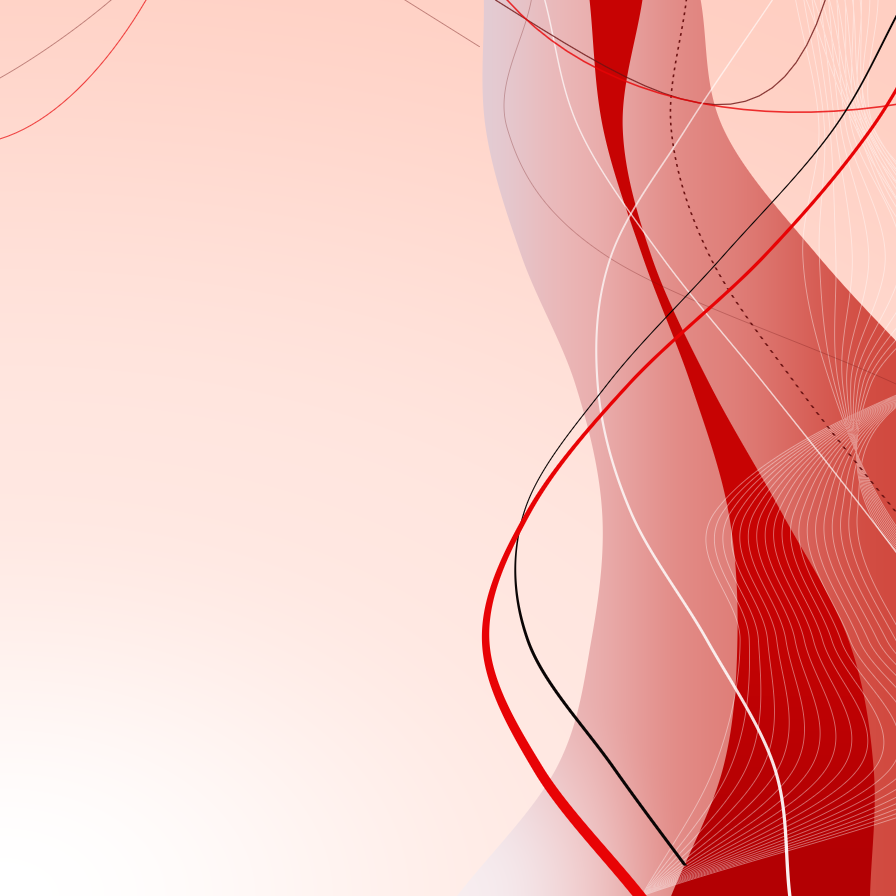
This background is drawn by a three.js fragment shader. Its source:

```glsl
// Pale blush background with flowing red ribbons, fine curved strokes and white line meshes.
varying vec2 vUv;

const vec3 WHITE = vec3(1.0);
const vec3 BLACK = vec3(0.04, 0.02, 0.02);
const vec3 SCARLET = vec3(0.91, 0.01, 0.02);
const vec3 MAROON = vec3(0.42, 0.07, 0.07);

// Cubic interpolation weights for four knot offsets
vec4 knotWeights(vec4 offset) {
  vec4 x = min(abs(offset), 2.0);
  vec4 near = (1.5 * x - 2.5) * x * x + 1.0;
  vec4 far = ((-0.5 * x + 2.5) * x - 4.0) * x + 2.0;
  return mix(far, near, step(x, vec4(1.0)));
}

// Smooth x position through eight knots, evenly spaced from bottom to top
float spline(float y, vec4 low, vec4 high) {
  float t = y * 7.0;
  vec4 ends = vec4(2.0 * low.x - low.y, 2.0 * high.w - high.z, 0.0, 0.0);
  return dot(knotWeights(t - vec4(0.0, 1.0, 2.0, 3.0)), low)
       + dot(knotWeights(t - vec4(4.0, 5.0, 6.0, 7.0)), high)
       + dot(knotWeights(vec4(t + 1.0, t - 8.0, 2.0, 2.0)), ends);
}

// Signed distance to a spline, positive on its right
float splineDist(vec2 p, vec4 low, vec4 high) {
  float x = spline(p.y, low, high);
  float slope = (spline(p.y + 0.004, low, high) - x) / 0.004;
  return (p.x - x) / sqrt(1.0 + slope * slope);
}

float segmentDist(vec2 p, vec2 a, vec2 b) {
  vec2 ab = b - a;
  return length(p - a - ab * clamp(dot(p - a, ab) / dot(ab, ab), 0.0, 1.0));
}

float bezierDist(vec2 p, vec2 a, vec2 b, vec2 c, vec2 d) {
  float dist = 10.0;
  vec2 last = a;
  for (int i = 1; i <= 20; i++) {
    float t = float(i) / 20.0;
    float s = 1.0 - t;
    vec2 next = s * s * s * a + 3.0 * s * t * (s * b + t * c) + t * t * t * d;
    dist = min(dist, segmentDist(p, last, next));
    last = next;
  }
  return dist;
}

float fill(float dist, float px) {
  return clamp(0.5 + dist / px, 0.0, 1.0);
}

float stroke(float dist, float halfWidth, float px) {
  return fill(halfWidth - abs(dist), px);
}

// Fan of lines blended between two boundary splines
float mesh(vec2 p, vec4 lowA, vec4 highA, vec4 lowB, vec4 highB, float count, float px) {
  float a = spline(p.y, lowA, highA);
  float b = spline(p.y, lowB, highB);
  float slopeA = (spline(p.y + 0.004, lowA, highA) - a) / 0.004;
  float slopeB = (spline(p.y + 0.004, lowB, highB) - b) / 0.004;
  float cover = 0.0;
  for (int i = 0; i < 20; i++) {
    float t = float(i) / (count - 1.0);
    if (t > 1.001) break;
    float slope = mix(slopeA, slopeB, t);
    float dist = (p.x - mix(a, b, t)) / sqrt(1.0 + slope * slope);
    cover = max(cover, stroke(dist, 0.0005, px));
  }
  return cover;
}

// Blush glow, white in the lower left corner
vec3 background(vec2 p) {
  float d = length(p * vec2(0.65, 1.0));
  vec3 color = mix(WHITE, vec3(1.0, 0.905, 0.88), smoothstep(0.0, 0.5, d));
  return mix(color, vec3(1.0, 0.81, 0.76), smoothstep(0.45, 1.2, d));
}

// Wide band, lilac on the left and deep coral on the right
vec3 bandColor(vec2 p) {
  vec3 color = mix(vec3(0.89, 0.80, 0.83), vec3(0.92, 0.71, 0.71), smoothstep(0.53, 0.65, p.x));
  color = mix(color, vec3(0.88, 0.52, 0.50), smoothstep(0.62, 0.80, p.x));
  color = mix(color, vec3(0.82, 0.29, 0.25), smoothstep(0.77, 1.0, p.x));
  return mix(color, vec3(0.97, 0.93, 0.94), smoothstep(0.28, 0.0, length(p - vec2(0.5, 0.0))));
}

void main() {
  vec2 p = vUv;
  float px = max(fwidth(p.y), 0.0001);
  vec3 color = background(p);

  // Wide translucent band
  float bandLeft = splineDist(p, vec4(0.510, 0.621, 0.660, 0.672), vec4(0.642, 0.582, 0.542, 0.540));
  float bandRight = splineDist(p, vec4(1.3, 1.3, 1.3, 1.2), vec4(1.048, 0.913, 0.807, 0.782));
  color = mix(color, bandColor(p), fill(bandLeft, px) * fill(-bandRight, px));

  // Solid red ribbon
  float redLeft = splineDist(p, vec4(0.749, 0.807, 0.823, 0.813), vec4(0.771, 0.717, 0.673, 0.658));
  float redRight = splineDist(p, vec4(0.971, 0.975, 0.947, 0.872), vec4(0.792, 0.727, 0.695, 0.717));
  vec3 ribbon = mix(vec3(0.70, 0.0, 0.01), vec3(0.78, 0.01, 0.01), smoothstep(0.0, 0.4, p.y));
  color = mix(color, ribbon, fill(redLeft, px) * fill(-redRight, px));

  // White meshes: lower wave, upper wave and top corner fan
  float lower = mesh(p, vec4(0.716, 0.797, 0.826, 0.798), vec4(1.03, 1.5, 1.5, 1.5),
    vec4(0.716, 1.12, 1.01, 0.957), vec4(1.04, 1.5, 1.5, 1.5), 19.0, px);
  float upper = mesh(p, vec4(1.3, 1.2, 1.1, 0.99), vec4(0.927, 0.896, 0.914, 0.888),
    vec4(1.3, 1.2, 1.1, 0.97), vec4(0.972, 1.08, 0.975, 0.98), 11.0, px);
  float corner = mesh(p, vec4(1.5), vec4(1.3, 1.04, 0.955, 0.90),
    vec4(1.5), vec4(1.3, 1.10, 0.975, 0.96), 8.0, px);
  color = mix(color, WHITE, 0.42 * max(lower, max(upper, corner)));

  // Hairlines and dotted line
  float hair = splineDist(p, vec4(1.9, 1.7, 1.5, 1.3), vec4(1.0, 0.677, 0.566, 0.593));
  color = mix(color, MAROON, 0.3 * stroke(hair, 0.0005, px));
  float dots = splineDist(p, vec4(1.35, 1.24, 1.12, 1.0), vec4(0.888, 0.792, 0.749, 0.766));
  float dash = smoothstep(0.2, 0.4, abs(fract(p.y * 130.0) - 0.5));
  color = mix(color, MAROON, dash * stroke(dots, 0.0009, px));
  float thin = splineDist(p, vec4(1.30, 1.185, 1.074, 0.966), vec4(0.853, 0.738, 0.646, 0.608));
  color = mix(color, WHITE, 0.7 * stroke(thin, 0.0008, px));

  // Arcs along the top
  float darkArc = bezierDist(p, vec2(0.553, 1.0), vec2(0.729, 0.889), vec2(0.859, 0.805), vec2(0.921, 1.0));
  float redArc = bezierDist(p, vec2(0.566, 1.0), vec2(0.664, 0.89), vec2(0.833, 0.855), vec2(1.01, 0.885));
  float leftArc = bezierDist(p, vec2(0.163, 1.0), vec2(0.117, 0.922), vec2(0.059, 0.863), vec2(0.0, 0.845));
  float cornerArc = bezierDist(p, vec2(0.124, 1.0), vec2(0.085, 0.967), vec2(0.039, 0.935), vec2(0.0, 0.913));
  float faintArc = segmentDist(p, vec2(0.452, 1.0), vec2(0.535, 0.948));
  color = mix(color, MAROON, 0.8 * stroke(darkArc, 0.0007, px));
  color = mix(color, SCARLET, 0.8 * stroke(redArc, 0.0009, px));
  color = mix(color, SCARLET, 0.7 * stroke(leftArc, 0.0006, px));
  color = mix(color, MAROON, 0.45 * stroke(min(cornerArc, faintArc), 0.0005, px));

  // Main strokes, wider toward the bottom
  float white = splineDist(p, vec4(0.8815, 0.8645, 0.789, 0.704), vec4(0.667, 0.682, 0.766, 0.862));
  color = mix(color, WHITE, mix(0.95, 0.6, p.y) * stroke(white, mix(0.0019, 0.0007, p.y), px));
  float black = splineDist(p, vec4(0.790, 0.685, 0.589, 0.585), vec4(0.678, 0.807, 0.931, 1.01));
  float blackWidth = 0.0006 + 0.0011 * smoothstep(0.46, 0.25, p.y) + 0.0005 * smoothstep(0.75, 1.0, p.y);
  color = mix(color, BLACK, stroke(black, blackWidth, px) * fill(p.y - 0.034, px));
  float red = splineDist(p, vec4(0.714, 0.600, 0.542, 0.590), vec4(0.702, 0.853, 0.973, 1.055));
  color = mix(color, SCARLET, stroke(red, mix(0.0062, 0.0018, smoothstep(0.0, 0.6, p.y)), px));

  gl_FragColor = vec4(color, 1.0);
}
```
